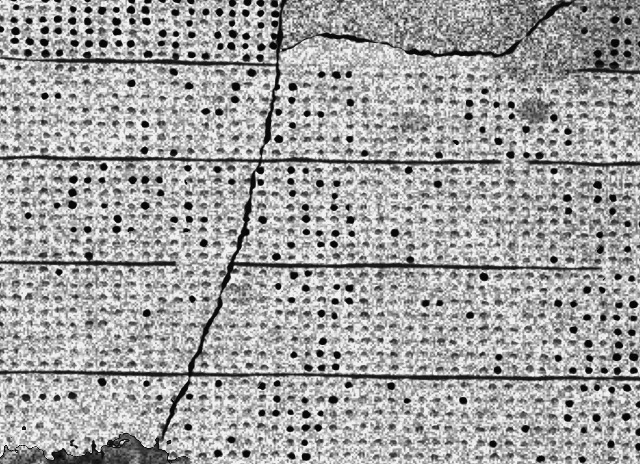
A Shadertoy shader for this texture:

```glsl
// Weathered wall of perforated panels in grainy monochrome: stacked bands of
// small holes split by dark grooves, a ragged crack and a bare plaster patch.
// Lengths are in canvas heights with y pointing down; wear comes from hashed noise.

float hash(vec2 p) {
    vec3 q = fract(p.xyx * 0.1031);
    q += dot(q, q.yzx + 33.33);
    return fract((q.x + q.y) * q.z);
}

float noise(vec2 p) {
    vec2 i = floor(p), f = fract(p);
    f = f * f * (3.0 - 2.0 * f);
    return mix(mix(hash(i), hash(i + vec2(1, 0)), f.x),
               mix(hash(i + vec2(0, 1)), hash(i + vec2(1, 1)), f.x), f.y);
}

float fbm(vec2 p) {
    return 0.55 * noise(p) + 0.3 * noise(p * 2.1 + 7.0) + 0.15 * noise(p * 4.3 + 19.0);
}

// Antialiased coverage of a signed distance
float fill(float d, float soft) { return 1.0 - smoothstep(-soft, soft, d); }

// Top edge of a band; the bands grow slightly taller downwards
float bandTop(float k, float x) {
    float skew = k < 0.5 ? 0.009 * x : 0.0;
    return 0.127 + 0.212 * k + 0.0065 * k * (k - 1.0) + 0.011 * x + skew;
}

// Height of the crack that branches to the right
float branchY(float x) {
    return 0.107 - 0.03 * smoothstep(0.61, 0.69, x) + 0.04 * smoothstep(0.69, 0.98, x)
         - 0.108 * smoothstep(1.07, 1.23, x);
}

// x: hole opacity, y: hole tone, z: bright lower rim
vec3 holes(vec2 p, float band, float side, float soft) {
    float top = bandTop(band, p.x), height = bandTop(band + 1.0, p.x) - top;
    float rows = abs(band) < 0.5 ? 7.0 : 8.0;
    vec2 pitch = vec2(0.0316, (height - 0.008) / rows);
    vec2 grid = vec2(p.x + 0.012 * noise(vec2(p.x * 5.0, band)), p.y - top - 0.006) / pitch;
    grid.x += 0.6 * hash(vec2(band + 3.0, side));
    vec2 id = floor(grid) + vec2(0.0, 20.0 * (band + 2.0));
    vec2 jitter = vec2(hash(id + 5.0), hash(id + 11.0)) - 0.5;
    vec2 f = (fract(grid) - 0.5 - 0.2 * jitter) * pitch;

    float r = 0.0067 + 0.0024 * hash(id + 23.0);
    float d = length(f * vec2(0.95, 1.05)) - r + 0.003 * (noise(p * 150.0) - 0.5);
    float blackShare = 0.05 + 0.4 * smoothstep(0.5, 0.85, noise(p * 4.5 + 2.0));
    if (band < -0.5) blackShare = 0.6;
    float black = step(hash(id + 41.0), blackShare);
    float opacity = mix(mix(0.3, 0.95, sqrt(hash(id + 57.0))), 1.0, black);
    float tone = mix(mix(0.16, 0.66, smoothstep(-0.5, 0.8, f.y / r)), 0.03, black);
    float rim = fill(abs(d - 0.0015) - 0.001, soft) * smoothstep(0.0, r, f.y);
    float inside = step(0.0, grid.y) * step(grid.y, rows);
    return vec3(fill(d, soft) * opacity * inside, tone, rim * inside);
}

// Soft stained blot with a ragged outline
float blot(vec2 p, vec2 centre, float r) {
    return fill(length(p - centre) - r + 0.03 * (fbm(p * 45.0) - 0.5), 0.005);
}

void mainImage(out vec4 fragColor, in vec2 fragCoord) {
    vec2 p = vec2(fragCoord.x, iResolution.y - fragCoord.y) / iResolution.y;
    float soft = 1.1 / iResolution.y;
    float ragged = fbm(p * 38.0) - 0.5;

    // Wall tone, shaded towards the right and the top corner
    float tone = 0.77 + 0.14 * (fbm(p * 7.0) - 0.5) - 0.06 * smoothstep(0.8, 1.4, p.x);
    float corner = smoothstep(1.23, 1.26, p.x) * fill(p.y - bandTop(0.0, p.x), 0.004);
    tone -= 0.2 * corner;

    // Bare plaster above the branch and along its right end
    float crackX = 0.609 - 0.29 * pow(p.y, 1.7) + 0.022 * (fbm(vec2(p.y * 24.0, 3.0)) - 0.5);
    float branch = branchY(p.x) + 0.016 * (fbm(vec2(p.x * 32.0, 9.0)) - 0.5);
    float right = step(crackX, p.x);
    float plaster = right * fill(p.y - branch, soft) * (1.0 - smoothstep(1.22, 1.25, p.x));
    float scar = fill(max(abs(p.x - 1.165) - 0.085, p.y - 0.18) + 0.08 * ragged, 0.015);
    tone = mix(tone, 0.6 + 0.2 * ragged, plaster);
    tone = mix(tone, 0.54 + 0.3 * ragged, scar * 0.85);

    // Rows of holes, missing on plaster and worn away near it
    float band = -1.0;
    for (int i = 0; i < 5; i++)
        if (p.y > bandTop(float(i), p.x)) band = float(i);
    float bare = right * fill(p.y - 0.145, 0.006) * (1.0 - smoothstep(1.24, 1.255, p.x));
    float worn = max(bare, scar);
    worn = max(worn, 0.65 * smoothstep(0.84, 0.9, p.y) * (1.0 - smoothstep(0.33, 0.37, p.x)));
    vec3 hole = holes(p, band, right, soft) * vec3(1.0 - worn, 1.0, 1.0 - worn);
    tone = mix(tone, hole.y, hole.x) + 0.1 * hole.z;

    // Stains
    tone = mix(tone, 0.36, 0.8 * blot(p, vec2(1.152, 0.241), 0.028));
    tone = mix(tone, 0.42, 0.55 * blot(p, vec2(0.893, 0.268), 0.026));
    tone = mix(tone, 0.42, 0.55 * blot(p, vec2(0.518, 0.635), 0.026));

    // Grooves between bands, each with a filled-in stretch
    for (float k = 0.0; k < 4.0; k++) {
        vec2 gap = k < 0.5 ? vec2(0.922, 0.322) : k < 1.5 ? vec2(1.11, 0.03)
                 : k < 2.5 ? vec2(0.44, 0.06) : vec2(9.0, 0.0);
        float open = smoothstep(-0.005, 0.005, abs(p.x - gap.x) - gap.y);
        if (k > 1.5 && k < 2.5) open *= 1.0 - smoothstep(1.29, 1.3, p.x);
        float off = p.y - bandTop(k, p.x) - 0.004 * (noise(vec2(p.x * 14.0, k)) - 0.5);
        float width = 0.0016 + 0.0028 * noise(vec2(p.x * 5.0, k * 7.0)) + 0.004 * ragged;
        tone += 0.09 * fill(abs(off + 0.009) - 0.003, 0.003) * open;
        tone = mix(tone, 0.3, 0.5 * fill(abs(off) - width - 0.002, 0.002) * open);
        tone = mix(tone, 0.07, fill(abs(off) - width, soft) * mix(0.15, 0.95, open));
    }

    // Broken rubble in the lower left corner
    float edge = 0.965 + 0.03 * smoothstep(0.3, 0.42, p.x) - p.y + 0.11 * ragged;
    float rubble = fill(edge, soft) * fill(p.x - 0.41, 0.01);
    tone = mix(tone, 0.46 + 1.1 * (fbm(p * 24.0 + 5.0) - 0.5), rubble);
    tone = mix(tone, 0.06, fill(abs(edge) - 0.003, soft) * fill(p.x - 0.41, 0.01));

    // Main crack and its branch
    float crack = abs(p.x - crackX) / 1.06 - 0.0042 - 0.012 * ragged;
    crack = max(crack, p.y - 0.945);
    float slope = mix(1.0, 1.4, smoothstep(1.07, 1.12, p.x));
    float arm = abs(p.y - branch) / slope - 0.0036 - 0.014 * ragged;
    arm = max(arm, max(0.607 - p.x, p.x - 1.24));
    tone = mix(tone, 0.04, fill(min(crack, arm), soft));

    // Film grain, weaker in the blacks
    float grain = 0.62 * (noise(p * 250.0) - 0.5) + 0.22 * (noise(p * 110.0) - 0.5);
    tone += grain * smoothstep(0.0, 0.6, tone) * (1.0 + 0.2 * max(plaster, scar));
    fragColor = vec4(vec3(clamp(tone, 0.02, 0.94)), 1.0);
}
```
